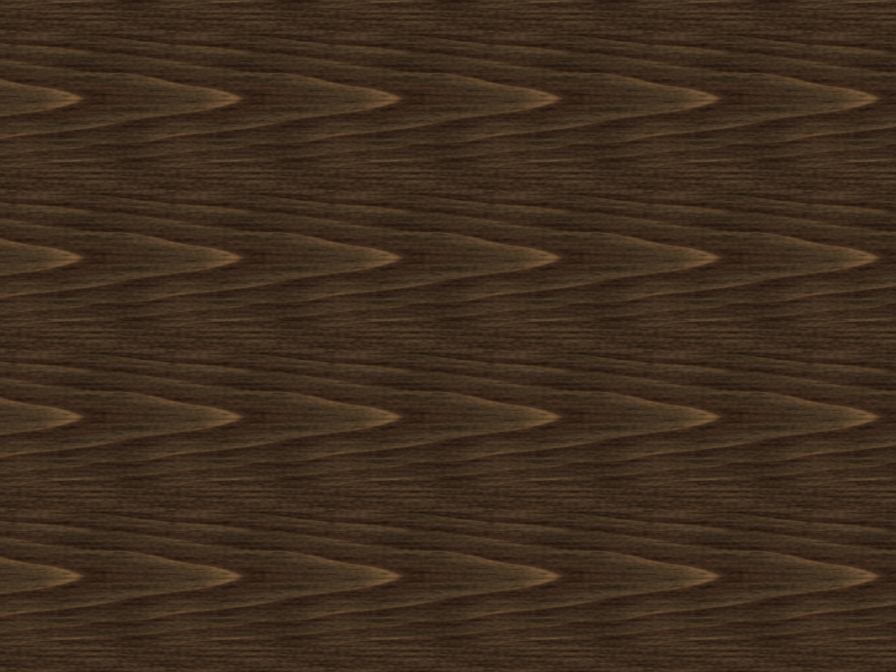
This texture is drawn by a WebGL 1 fragment shader. Its source:

```glsl
precision highp float;

uniform vec2 u_resolution;

const float TILES_DOWN = 4.22;
const float TAU = 6.2831853;
const vec2 ARCH_TIP = vec2(0.545, 0.62);

const vec3 UMBER = vec3(0.226, 0.150, 0.100);
const vec3 WALNUT = vec3(0.250, 0.190, 0.128);
const vec3 HONEY = vec3(0.450, 0.335, 0.205);
const vec3 ASH = vec3(0.122, 0.096, 0.078);

vec2 gradientAt(vec2 cell, vec2 cells) {
  vec2 wrapped = floor(mod(cell + 0.5, cells));
  float angle = TAU * fract(sin(dot(wrapped, vec2(127.1, 311.7))) * 43758.5);
  return vec2(cos(angle), sin(angle));
}

// Gradient noise that wraps at the tile borders
float tileNoise(vec2 tile, vec2 cells) {
  vec2 p = tile * cells;
  vec2 i = floor(p);
  vec2 f = p - i;
  vec2 w = f * f * f * (f * (f * 6.0 - 15.0) + 10.0);
  vec2 e = vec2(1.0, 0.0);
  float a = dot(gradientAt(i, cells), f);
  float b = dot(gradientAt(i + e.xy, cells), f - e.xy);
  float c = dot(gradientAt(i + e.yx, cells), f - e.yx);
  float d = dot(gradientAt(i + e.xx, cells), f - e.xx);
  return mix(mix(a, b, w.x), mix(c, d, w.x), w.y);
}

// Signed vertical offset from the heart line, wrapped to half a tile
float heartOffset(float v) {
  return fract(v - ARCH_TIP.y + 0.5) - 0.5;
}

// Nested arches: each ring lies one tile further along the grain
float ringPhase(vec2 tile, float d) {
  float rounded = sqrt(d * d + 0.0016) - 0.04;
  float wobble = 0.26 * tileNoise(tile, vec2(2.0, 6.0))
               + 0.10 * tileNoise(tile, vec2(3.0, 17.0));
  return tile.x - ARCH_TIP.x + 4.2 * rounded + 9.5 * d * d
       + wobble * smoothstep(0.02, 0.18, d);
}

// Long fibres mixed with shorter, finer ones
float fibres(vec2 tile) {
  return 0.60 * tileNoise(tile, vec2(2.0, 37.0))
       + 0.55 * tileNoise(tile, vec2(3.0, 53.0))
       + 0.55 * tileNoise(tile, vec2(30.0, 61.0));
}

// Nearly straight, continuous grain lines
float straightGrain(vec2 tile) {
  float drift = 2.5 * tileNoise(tile, vec2(2.0, 8.0));
  float strength = 0.7 + 0.9 * tileNoise(tile, vec2(4.0, 23.0));
  return sin(TAU * 31.0 * tile.y + drift) * strength;
}

float pores(vec2 tile) {
  return smoothstep(0.24, 0.50, tileNoise(tile, vec2(6.0, 43.0)));
}

vec3 woodColor(vec2 tile) {
  float offset = heartOffset(tile.y);
  float d = abs(offset);
  float phase = ringPhase(tile, d);
  float behind = fract(-phase);
  float flank = smoothstep(0.04, 0.22, d);
  float plain = smoothstep(0.33, 0.46, d);

  // Dark late wood and olive early wood
  float edge = smoothstep(0.0, mix(0.09, 0.13, flank), behind);
  float early = edge * (1.0 - smoothstep(0.35, 0.90, behind));
  vec3 color = mix(UMBER, WALNUT, mix(early, 0.5, plain));

  // Wide glow at the tips, thin bright lines along the flanks
  float patchy = 0.9 + 1.0 * tileNoise(tile, vec2(3.0, 9.0));
  float trail = exp(-mix(7.5, 10.0, flank) * behind);
  float glow = edge * trail * mix(1.15, 1.35, flank) * (1.0 - 0.75 * plain);
  color = mix(color, HONEY, clamp(glow * patchy, 0.0, 0.9));

  // Dark rim ahead of the front and faint inner rings
  float rim = smoothstep(0.72, 0.94, behind)
            * (1.0 - smoothstep(0.94, 1.0, behind));
  float innerRings = sin(TAU * 3.0 * phase) * smoothstep(0.06, 0.22, d);
  color *= 1.0 - 0.13 * rim * (1.0 - plain)
         + 0.045 * innerRings * (1.0 - plain);

  // Broad cloudiness, then the surface grain
  color *= 1.0 + 0.16 * tileNoise(tile, vec2(2.0, 4.0));
  color += ASH * fibres(tile) * mix(0.9, 1.15, plain);
  color += ASH * straightGrain(tile) * mix(0.06, 0.20, plain);
  return color * (1.0 - 0.22 * pores(tile));
}

void main() {
  vec2 fromTop = vec2(gl_FragCoord.x, u_resolution.y - gl_FragCoord.y);
  vec2 tile = fract(fromTop / u_resolution.y * TILES_DOWN);
  gl_FragColor = vec4(woodColor(tile), 1.0);
}
```
